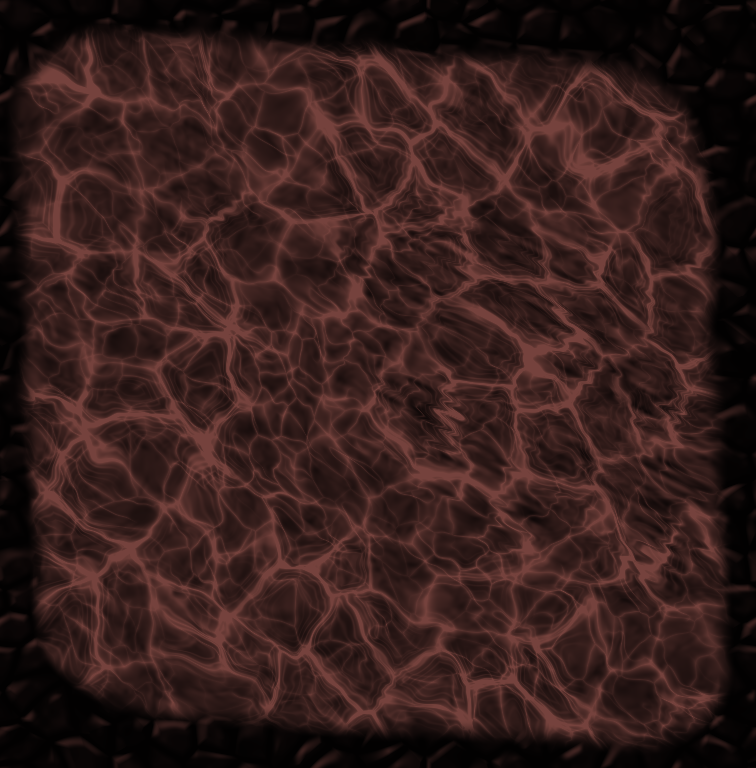
A WebGL 1 fragment shader for this texture:

```glsl
precision highp float;
// Dusky red pool of light caustics in a soft rounded frame of dark pebbles.
// Veins are gaps between wrapped Voronoi distances on a diagonal lattice, bent
// by wrapping noise; a diagonal patch is torn into fine slanted ripples.
uniform vec2 u_resolution;

#define SHADOW vec3(0.035, 0.018, 0.018)
#define GLOW vec3(0.460, 0.260, 0.238)
#define BIG_CELLS vec2(7.0, 9.0)
#define SMALL_CELLS vec2(14.0, 19.0)
#define PEBBLES vec2(19.0, 23.0)
#define FLOOR_TONE 0.33
#define VEIN_SHARPNESS 11.0
#define WARP 0.036
#define RIPPLE 0.026
#define POOL_CENTER vec2(0.4925, 0.494)
#define POOL_HALF vec2(0.468, 0.458)
#define POOL_CORNER 0.15

vec2 hash2(vec2 p) {
  vec3 q = fract(p.xyx * vec3(0.1031, 0.1030, 0.0973));
  q += dot(q, q.yzx + 33.33);
  return fract((q.xx + q.yz) * q.zy);
}

// Lattice hash that repeats after a whole number of cells
vec2 wrapHash(vec2 cell, vec2 period) {
  return hash2(floor(mod(cell + 0.5, period)) + period * 1.7);
}

// Two independent channels of wrapping value noise
vec2 noise2(vec2 p, vec2 period) {
  vec2 i = floor(p), f = fract(p);
  f = f * f * (3.0 - 2.0 * f);
  vec2 low = mix(wrapHash(i, period), wrapHash(i + vec2(1, 0), period), f.x);
  vec2 high = mix(wrapHash(i + vec2(0, 1), period), wrapHash(i + 1.0, period), f.x);
  return mix(low, high, f.y);
}

vec2 tileNoise(vec2 p, float count) { return noise2(p * count, vec2(count)); }

// Lattice turned by 45 degrees; a whole tile is still a whole period
vec2 diagonal(vec2 p) { return vec2(p.x - p.y, p.x + p.y); }

// Distances to the three nearest cell points, in order
vec3 voronoi(vec2 p, vec2 period) {
  vec2 base = floor(p), f = fract(p);
  vec3 near = vec3(8.0);
  for (int y = -1; y <= 1; y++) {
    for (int x = -1; x <= 1; x++) {
      vec2 cell = vec2(float(x), float(y));
      float d = length(cell + 0.05 + 0.9 * wrapHash(base + cell, period) - f);
      if (d < near.x) near = vec3(d, near.xy);
      else if (d < near.y) near = vec3(near.x, d, near.y);
      else near.z = min(near.z, d);
    }
  }
  return near;
}

float poolDistance(vec2 p) {
  vec2 q = p - POOL_CENTER;
  q += vec2(0.04 * q.y, 0.07 * q.x);
  vec2 e = abs(q) - POOL_HALF + POOL_CORNER;
  float box = length(max(e, 0.0)) + min(max(e.x, e.y), 0.0) - POOL_CORNER;
  return box + 0.016 * (tileNoise(p, 14.0).x - 0.5);
}

float causticTone(vec2 p) {
  // Rippled patch with slanted streaks, faint elsewhere
  vec2 r = p - vec2(0.71, 0.48);
  float patchMask = 1.0 - smoothstep(0.5, 1.35, length(vec2((r.x - r.y) / 0.46, (r.x + r.y) / 0.26)));
  patchMask *= 0.35 + 0.65 * smoothstep(0.25, 0.6, tileNoise(p, 9.0).y);
  patchMask = max(patchMask, 0.3 * smoothstep(0.45, 0.75, tileNoise(p, 8.0).x));
  vec2 streak = noise2(vec2(27.0 * p.x, 65.0 * p.x + 130.0 * p.y), vec2(27.0, 65.0)) - 0.5;

  // Bend the water surface at three scales
  vec2 w = p + WARP * (tileNoise(p, 9.0) - 0.5);
  w += 0.5 * WARP * (tileNoise(w, 25.0) - 0.5);
  w += 0.2 * WARP * (tileNoise(w, 61.0) - 0.5);
  w += RIPPLE * patchMask * streak.x * vec2(1.0, -0.5);

  // Broad veins with swollen junctions, and a finer net between them
  vec3 big = voronoi(diagonal(w) * BIG_CELLS, BIG_CELLS);
  vec2 fineBend = w + 0.016 * (tileNoise(p, 19.0) - 0.5);
  vec3 small = voronoi(diagonal(fineBend) * SMALL_CELLS, SMALL_CELLS);
  float gap = big.y - big.x;
  vec2 strength = tileNoise(w, 11.0);
  float veins = exp(-VEIN_SHARPNESS * gap) * (0.36 + 0.4 * strength.x);
  veins += 0.24 * exp(-8.0 * (big.z - big.x));
  veins += exp(-10.0 * (small.y - small.x)) * (0.04 + 0.5 * strength.y);

  // Thin filaments beside the veins, and stray threads along the diagonal
  vec2 grain = tileNoise(w, 45.0);
  float lines = pow(0.5 + 0.5 * cos(40.0 * gap + 9.0 * strength.y + 3.0 * grain.x), 3.0);
  veins += 0.3 * lines * exp(-2.5 * gap) * smoothstep(0.3, 0.65, strength.x);
  vec2 thread = noise2(diagonal(fineBend) * vec2(15.0, 46.0), vec2(15.0, 46.0));
  float ridge = 1.0 - abs(2.0 * thread.x - 1.0);
  veins += 0.34 * pow(ridge, 7.0) * smoothstep(0.25, 0.7, thread.y) - 0.05;

  // Mottled floor
  float mottle = 0.12 * (tileNoise(w, 18.0).x - 0.5) + 0.16 * (grain.y - 0.5);
  mottle += 0.16 * (tileNoise(w, 110.0).x - 0.5);
  return FLOOR_TONE + veins + mottle + 0.55 * patchMask * streak.y;
}

float pebbleDome(vec2 p) {
  vec3 d = voronoi((p + 0.025 * tileNoise(p, 12.0)) * PEBBLES, PEBBLES);
  return smoothstep(0.0, 0.5, d.y - d.x);
}

vec3 pebbleColor(vec2 p) {
  float dome = pebbleDome(p);
  float lit = max(dome - pebbleDome(p + vec2(-0.004, 0.006)), 0.0);
  vec2 gloss = tileNoise(p, 37.0);
  float sheen = lit * smoothstep(0.3, 0.7, gloss.x) + 0.12 * dome * pow(tileNoise(p, 83.0).y, 3.0);
  return SHADOW * (0.2 + 0.9 * dome * gloss.y) + GLOW * 0.55 * sheen;
}

void main() {
  vec2 p = gl_FragCoord.xy / u_resolution;
  float pool = 1.0 - smoothstep(-0.032, 0.0, poolDistance(p));
  vec3 water = mix(SHADOW, GLOW, clamp(causticTone(p), 0.0, 1.0));
  gl_FragColor = vec4(mix(pebbleColor(p), water, pool), 1.0);
}
```
